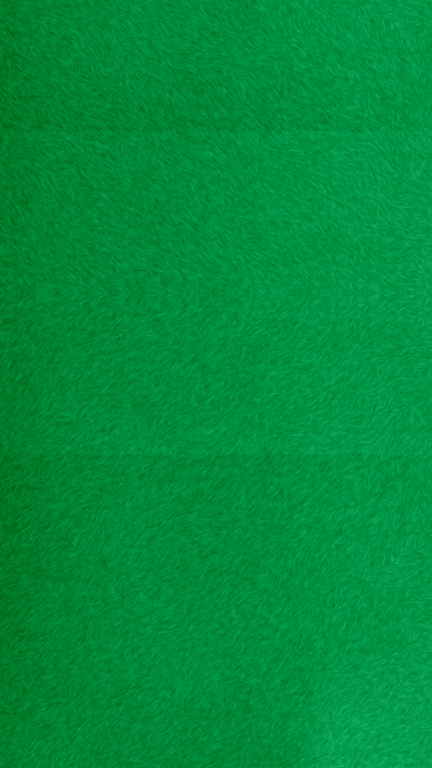
Write a Shadertoy shader that draws this texture.

```glsl
// Green felt: short combed fibres mirrored about a horizontal fold, with soft shading and faint seams.

// Integer hash, 0 to 1
float hash(vec2 cell) {
    uvec2 u = uvec2(ivec2(cell)) * uvec2(1597334677u, 3812015801u);
    uint n = (u.x ^ u.y) * 1597334677u;
    n = (n ^ (n >> 15)) * 2246822519u;
    n ^= n >> 13;
    return float(n >> 8) / 16777216.0;
}

float valueNoise(vec2 p) {
    vec2 i = floor(p), f = fract(p);
    f = f * f * (3.0 - 2.0 * f);
    return mix(mix(hash(i), hash(i + vec2(1, 0)), f.x),
               mix(hash(i + vec2(0, 1)), hash(i + 1.0), f.x), f.y);
}

// Direction in which the pile is combed, wilder toward the right edge
float combAngle(vec2 p) {
    float wildness = 0.5 + 1.2 * smoothstep(0.75, 1.0, p.x);
    return -0.72 + wildness * (valueNoise(p * 9.0 + 40.0) - 0.5)
                 + (0.5 + wildness) * (valueNoise(p * 60.0 + 90.0) - 0.5);
}

// Fine noise smeared a little along the comb direction
float pile(vec2 p, vec2 dir) {
    float sum = 0.0;
    for (int i = -2; i <= 2; i++)
        sum += valueNoise((p + dir * float(i) * 0.0024) * 300.0 + 500.0);
    return sum / 5.0 - 0.5;
}

// One scattered soft stroke per cell; size holds its half length and half width
float strokes(vec2 p, float angle, float cells, vec2 size, float seed) {
    vec2 g = p * cells, base = floor(g);
    float sum = 0.0;
    for (int y = -1; y <= 1; y++)
    for (int x = -1; x <= 1; x++) {
        vec2 cell = base + vec2(x, y);
        vec2 id = cell + seed;
        vec2 d = g - cell - vec2(hash(id), hash(id + 311.0));
        float a = angle + 1.1 * (hash(id + 173.0) - 0.5);
        vec2 q = vec2(dot(d, vec2(cos(a), sin(a))), dot(d, vec2(-sin(a), cos(a)))) / size;
        float strength = hash(id + 719.0);
        sum += strength * strength * strength * exp(-dot(q, q));
    }
    return sum;
}

void mainImage(out vec4 fragColor, in vec2 fragCoord) {
    vec2 uv = fragCoord / iResolution.xy;
    vec2 p = fragCoord / iResolution.x;
    vec2 folded = vec2(p.x, abs(p.y - 1.10));

    // Broad light from the left edge to the right, with soft blotches
    float tone = mix(0.500, 0.585, smoothstep(-0.15, 1.0, uv.x));
    tone -= 0.022 * smoothstep(0.16, 0.0, uv.x);
    tone += 0.036 * (valueNoise(p * 3.5 + 7.0) - 0.5);
    tone += 0.014 * (valueNoise(p * 11.0 + 21.0) - 0.5);

    // Seams at equal distance from the fold: lighter inside, darker outside
    float fromSeam = folded.y - 0.374;
    float inside = 1.0 - smoothstep(-0.002, 0.002, fromSeam);
    tone += mix(-0.016, 0.014, inside) * exp(-abs(fromSeam) * 8.0);

    // Lighter patch in the lower right corner, shade beside it
    float low = 1.0 - smoothstep(0.05, 0.32, uv.y);
    tone += low * 0.030 * smoothstep(0.67, 0.78, uv.x);
    tone -= low * 0.020 * smoothstep(0.35, 0.60, uv.x) * smoothstep(0.76, 0.66, uv.x);

    // Fibres, light flecks and dark pits
    float angle = combAngle(folded);
    vec2 dir = vec2(cos(angle), sin(angle));
    tone += 0.190 * pile(folded, dir);
    tone += 0.060 * (strokes(folded, angle, 75.0, vec2(0.42, 0.12), 1000.0) - 0.04);
    tone -= 0.075 * (strokes(folded, angle, 62.0, vec2(0.25, 0.13), 2000.0) - 0.03);
    tone += 0.030 * (valueNoise(p * 300.0) - 0.5);

    // Green sets the tone; blue follows it and red shows only in the lightest fibres
    vec3 felt = vec3(0.7 * max(tone - 0.59, 0.0), tone, 0.24 + 1.1 * (tone - 0.55));
    fragColor = vec4(clamp(felt, 0.0, 1.0), 1.0);
}
```
